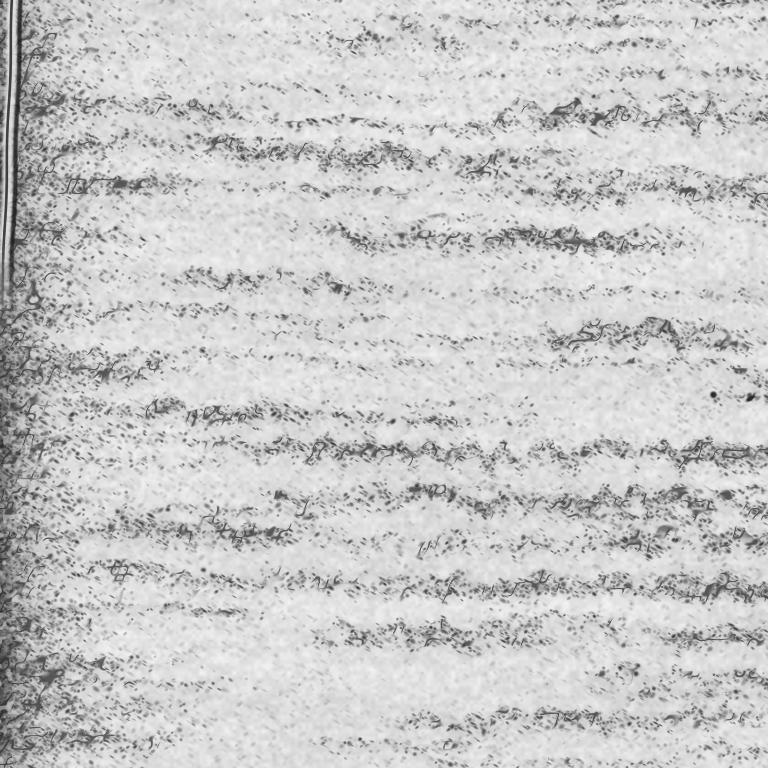
Write a three.js fragment shader that draws this texture.

```glsl
// Pale grey sheet with ragged horizontal bands of stippled ink and a dark worn left edge.
varying vec2 vUv;

const vec3 PAPER = vec3(0.905);
const vec3 INK = vec3(0.1);
const float MAIN_ROWS = 18.0;
const float FAINT_ROWS = 31.0;

float hash(vec2 p) {
  vec3 q = fract(vec3(p.xyx) * 0.1031);
  q += dot(q, q.yzx + 33.33);
  return fract((q.x + q.y) * q.z);
}

vec2 hash2(vec2 p) {
  return vec2(hash(p), hash(p + 17.3));
}

float noise(vec2 p) {
  vec2 cell = floor(p);
  vec2 f = fract(p);
  f = f * f * (3.0 - 2.0 * f);
  float low = mix(hash(cell), hash(cell + vec2(1.0, 0.0)), f.x);
  float high = mix(hash(cell + vec2(0.0, 1.0)), hash(cell + 1.0), f.x);
  return mix(low, high, f.y);
}

// Broken rows that wander and sink to the right: bumpy above, feathered below.
float bandDensity(vec2 uv, float rows, float seed) {
  float wander = 0.004 * sin(uv.x * 9.0 + seed) + 0.002 * sin(uv.x * 23.0 + uv.y * 30.0);
  float y = (uv.y + 0.022 * uv.x + wander) * rows;
  float density = 0.0;
  for (int k = -1; k <= 1; k++) {
    float id = floor(y) + float(k);
    float shift = hash(vec2(id, seed));
    float bumps = 0.38 * noise(vec2(uv.x * 52.0, id + seed));
    float d = y - id - 0.15 - 0.5 * shift - bumps;
    float width = d > 0.0 ? 0.13 : 0.34;
    float cover = smoothstep(0.3, 0.8, noise(vec2(uv.x * 4.2 + shift * 9.0, id * 7.0 + seed)));
    cover *= 0.45 + 0.9 * noise(vec2(uv.x * 19.0, id * 5.0 + seed));
    density += cover * exp(-d * d / (width * width));
  }
  return density;
}

// Cellular dots, slanted at random; density sets how many cells hold one.
float stipple(vec2 uv, float cells, float density) {
  vec2 p = uv * cells;
  float mark = 0.0;
  for (int j = -1; j <= 1; j++) {
    for (int i = -1; i <= 1; i++) {
      vec2 id = floor(p) + vec2(float(i), float(j));
      vec2 q = p - id - hash2(id);
      q.x += (hash(id + 5.1) * 2.0 - 0.7) * q.y;
      float radius = mix(0.4, 0.7, hash(id + 9.7));
      float strength = mix(0.3, 0.9, hash(id + 31.9));
      float present = smoothstep(0.0, 0.2, density - hash(id + 53.3));
      float spot = 1.0 - smoothstep(radius * 0.15, radius * 1.15, length(q));
      mark = max(mark, spot * strength * present);
    }
  }
  return mark;
}

// Curly threads along the contours of noise, broken up by a second noise.
float threads(vec2 uv, float cells, float density) {
  vec2 p = uv * cells;
  p.x -= 0.4 * p.y;
  float thread = 1.0 - smoothstep(0.02, 0.17, abs(noise(p) - 0.5));
  float gate = smoothstep(0.0, 0.35, density - noise(p * 0.7 + 61.0));
  return thread * gate;
}

float line(float d, float halfWidth) {
  return 1.0 - smoothstep(halfWidth * 0.5, halfWidth * 1.5, abs(d));
}

void main() {
  vec2 uv = vUv;

  // Paper with cloudy streaks and fine grain
  float cloud = noise(uv * vec2(5.0, 24.0));
  float grain = noise(uv * 210.0) + noise(uv * vec2(95.0, 130.0) + 40.0) - 1.0;
  vec3 color = PAPER - 0.045 * cloud + 0.065 * grain;

  // Ink density: main rows, faint rows and the left fringe
  float bands = bandDensity(uv, MAIN_ROWS, 3.0);
  float faint = 0.5 * bandDensity(uv, FAINT_ROWS, 47.0);
  float reach = 0.035 + 0.06 * noise(vec2(uv.x * 4.0, uv.y * 34.0));
  float fringe = 1.25 * exp(-uv.x / reach);
  float density = min(0.07 + 0.95 * bands + faint + fringe, 1.15);

  // Soft wash below the marks
  float edgeShade = exp(-uv.x / 0.028) * (0.7 + 0.5 * noise(uv * vec2(20.0, 14.0)));
  color = mix(color, INK, clamp(0.09 * (bands + faint) + 0.55 * edgeShade, 0.0, 0.75));

  // Faint flecks over the open paper
  color = mix(color, INK, 0.2 * stipple(uv + 0.61, 140.0, 0.45 * noise(uv * vec2(12.0, 40.0))));

  // Stippled marks at two sizes, with curly threads through them
  float marks = 0.8 * stipple(uv, 190.0, density * 0.85);
  marks = max(marks, stipple(uv + 0.37, 135.0, density * 0.6 - 0.03));
  marks = max(marks, 0.75 * threads(uv, 105.0, 0.85 * density - 0.05));
  color = mix(color, INK, marks * 0.88);

  // Pale crumbs that break up the dark edge
  float crumbs = smoothstep(0.55, 0.85, noise(uv * 165.0 + 13.0));
  color = mix(color, PAPER, 0.5 * crumbs * min(fringe, 1.0));

  // Two stray specks
  for (int i = 0; i < 2; i++) {
    vec2 q = uv - vec2(0.929, 0.486) - float(i) * vec2(0.048, -0.005);
    q.x -= 0.8 * float(i) * q.y;
    color = mix(color, INK, 0.9 * (1.0 - smoothstep(0.002, 0.006, length(q))));
  }

  // Light slanted strip in the upper left, split by a dark line
  float drop = 1.0 - uv.y;
  float d = uv.x - 0.017 + 0.033 * drop + 0.0008 * sin(uv.y * 40.0);
  float fade = 1.0 - smoothstep(0.3, 0.44, drop);
  color = mix(color, INK, 0.8 * fade * line(d - 0.01, 0.003));
  color = mix(color, PAPER, 0.85 * fade * line(d, 0.0065));
  color = mix(color, INK, 0.8 * fade * line(d + 0.001, 0.0017));

  gl_FragColor = vec4(clamp(color, 0.0, 1.0), 1.0);
}
```
